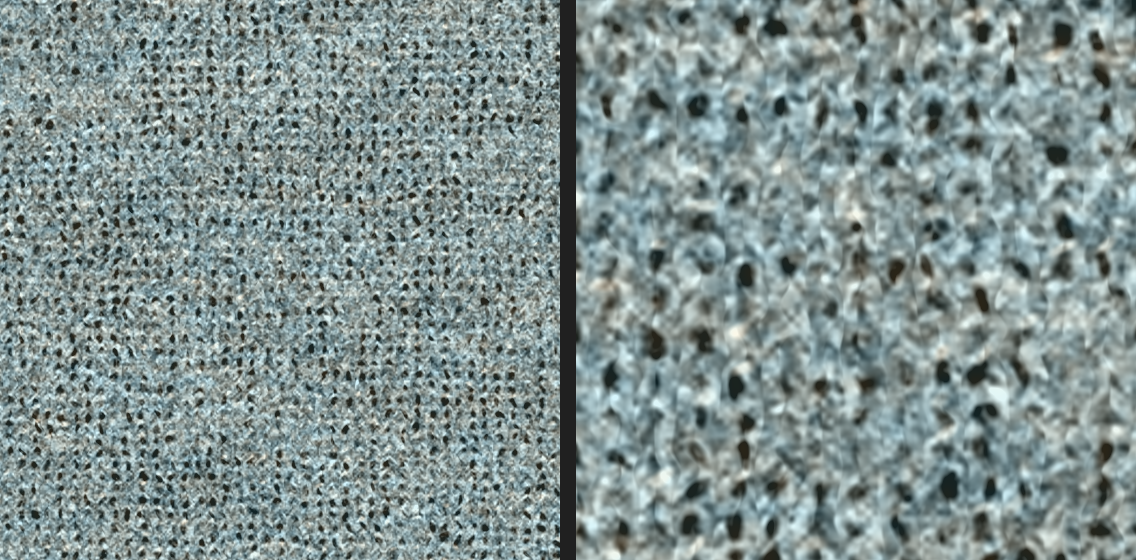
Left, the full canvas; right, a detail of the centre.
A WebGL 1 fragment shader for this texture:

```glsl
precision highp float;
uniform vec2 u_resolution;

const vec2 STITCHES = vec2(41.0, 44.0);
const vec3 SHADOW = vec3(0.16, 0.20, 0.19);
const vec3 HIGHLIGHT = vec3(0.78, 0.85, 0.845);
const vec3 WARM_SHIFT = vec3(0.13, 0.01, -0.07);

float hash(vec2 p) {
  return fract(sin(dot(p, vec2(127.1, 311.7))) * 43758.5453);
}

vec2 hash2(vec2 p) {
  return vec2(hash(p), hash(p + 57.3));
}

float noise(vec2 p) {
  vec2 cell = floor(p);
  vec2 f = fract(p);
  f = f * f * (3.0 - 2.0 * f);
  float low = mix(hash(cell), hash(cell + vec2(1.0, 0.0)), f.x);
  float high = mix(hash(cell + vec2(0.0, 1.0)), hash(cell + 1.0), f.x);
  return mix(low, high, f.y);
}

vec2 rotate(vec2 p, float angle) {
  float c = cos(angle);
  float s = sin(angle);
  return vec2(c * p.x - s * p.y, s * p.x + c * p.y);
}

// Soft elliptical spot, 1 at its centre and 0 outside its radii
float spot(vec2 p, vec2 radii, float angle) {
  return 1.0 - smoothstep(0.25, 1.0, length(rotate(p, angle) / radii));
}

// Uneven yarn thickness along rows and columns of stitches
float slub(vec2 cell) {
  float row = noise(vec2(cell.x * 0.16, cell.y * 5.0 + 3.0));
  float column = noise(vec2(cell.x * 5.0 + 9.0, cell.y * 0.2));
  return row + column - 1.0;
}

// x: dark gaps between stitches, y: bright knots, z: warmth of the knots
vec3 stitches(vec2 p) {
  vec2 home = floor(p);
  vec3 sum = vec3(0.0);
  for (int j = -1; j <= 1; j++) {
    for (int i = -1; i <= 1; i++) {
      vec2 cell = home + vec2(float(i), float(j));
      vec2 shape = hash2(cell + 11.7);
      vec2 center = cell + 0.5 + 0.24 * (hash2(cell) - 0.5);
      float depth = clamp(0.25 + 0.95 * shape.x + 0.8 * slub(cell), 0.0, 1.15);
      vec2 gapSize = vec2(0.25 + 0.12 * shape.y, 0.36 + 0.18 * shape.x);
      float gap = depth * spot(p - center, gapSize, 0.9 * (shape.y - 0.5));
      vec2 knotOffset = vec2(0.25 * (shape.x - 0.5), 0.5);
      float knot = spot(p - center - knotOffset, vec2(0.42, 0.26), -0.55);
      knot *= hash(cell + 31.9);
      sum += vec3(gap, knot, knot * (hash(cell + 71.3) - 0.3));
    }
  }
  return sum;
}

// Fine strands leaning one way, stretched along their direction
float strands(vec2 uv, float angle) {
  return noise(rotate(uv, angle) * vec2(95.0, 210.0) + 40.0);
}

void main() {
  vec2 uv = gl_FragCoord.xy / min(u_resolution.x, u_resolution.y);

  // Slightly wandering weave grid
  vec2 drift = vec2(noise(uv * 9.0), noise(uv * 9.0 + 31.0)) - 0.5;
  vec2 wobble = vec2(noise(uv * 70.0 + 5.0), noise(uv * 70.0 + 83.0)) - 0.5;
  vec2 weave = uv * STITCHES + 0.55 * drift + 0.35 * wobble;
  vec3 stitch = stitches(weave);

  // Strands lean left and right on the two legs of each stitch
  float leg = smoothstep(-0.35, 0.35, sin(6.2832 * weave.x));
  float fiber = mix(strands(uv, 0.75), strands(uv, -0.75), leg) - 0.5;
  float grain = noise(uv * 260.0 + 17.0) - 0.5;
  float cloud = noise(uv * vec2(5.0, 11.0) + 7.0) - 0.5;

  // Lightness from gaps, knots and fibers
  float tone = 0.65 - 0.72 * min(stitch.x, 1.1) + 0.32 * stitch.y;
  tone += 0.72 * fiber + 0.48 * grain + 0.10 * cloud;
  tone += 0.10 * slub(weave + 200.0);
  tone = clamp(tone, -0.1, 1.18);

  // Blue-green yarn with warm flecks and brownish gaps
  float fleck = noise(uv * 105.0 + 61.0) - 0.5;
  float streak = noise(uv * vec2(14.0, 44.0) + 23.0) - 0.5;
  float warmth = 0.55 * fleck + 0.45 * streak + 0.9 * stitch.z;
  warmth += 0.22 * stitch.x - 0.08;
  vec3 color = mix(SHADOW, HIGHLIGHT, tone) + WARM_SHIFT * warmth;
  gl_FragColor = vec4(clamp(color, 0.0, 1.0), 1.0);
}
```
